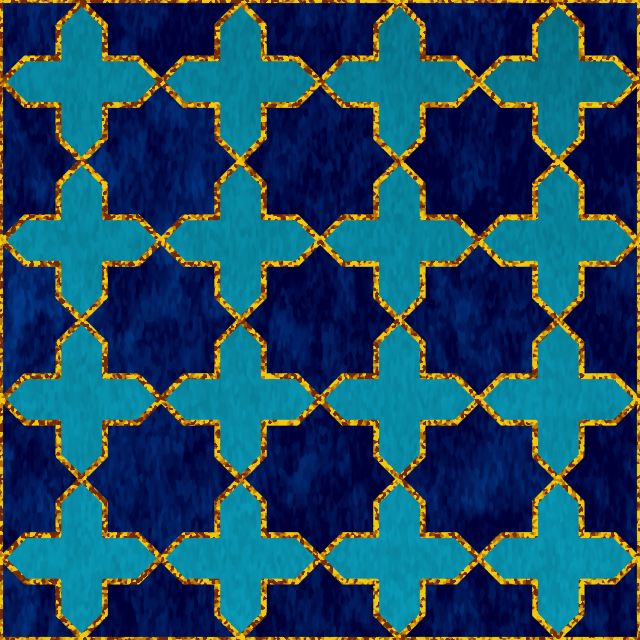
Give the GLSL for this pattern, as a three.js fragment shader.

```glsl
// Star-and-cross tiling: a 4 by 4 grid of teal pointed crosses leaving navy
// eight-pointed stars between them, all outlined in grainy gold. Each cell is
// folded to one octant for its outline; cellular noise supplies all the wear.
varying vec2 vUv;

const float REPEATS = 4.0;
const float MARGIN = 0.0035;      // canvas units
const float FRAME_WIDTH = 0.0048; // canvas units
const float LINE_WIDTH = 0.0092;  // canvas units
const float EDGE_SOFT = 0.0011;   // canvas units, half the smoothed edge
const float ARM = 0.1464;         // half width of a cross arm, cell units
const float TIP = 0.5;            // reach of a cross arm, cell units

const vec3 TEAL = vec3(0.03, 0.52, 0.62);
const vec3 NAVY_DARK = vec3(0.0, 0.0, 0.22);
const vec3 NAVY_LIGHT = vec3(0.01, 0.25, 0.56);
const vec3 GOLD_DARK = vec3(0.46, 0.16, 0.0);
const vec3 GOLD_MID = vec3(0.76, 0.48, 0.01);
const vec3 GOLD_LIGHT = vec3(0.94, 0.79, 0.05);

const vec2 GRAIN_SCALE = vec2(215.0);
const vec2 STREAK_SCALE = vec2(190.0, 75.0);
const vec2 PATCH_SCALE = vec2(38.0, 20.0);

vec2 hash2(vec2 p) {
  vec3 q = fract(p.xyx * vec3(0.1031, 0.1030, 0.0973));
  q += dot(q, q.yzx + 33.33);
  return fract((q.xx + q.yz) * q.zy);
}

// Cellular noise whose random cell values blend smoothly by seed distance.
float cellNoise(vec2 p) {
  vec2 cell = floor(p);
  float total = 0.0;
  float weights = 0.0;
  for (int j = -1; j <= 1; j++) {
    for (int i = -1; i <= 1; i++) {
      vec2 id = cell + vec2(float(i), float(j));
      vec2 seed = hash2(id + 17.0);
      vec2 offset = id + seed - p;
      float w = exp(-9.0 * dot(offset, offset));
      total += w * hash2(id + 71.0).x;
      weights += w;
    }
  }
  return total / weights;
}

float segmentDistance(vec2 p, vec2 a, vec2 b) {
  vec2 ab = b - a;
  float t = clamp(dot(p - a, ab) / dot(ab, ab), 0.0, 1.0);
  return length(p - a - t * ab);
}

// Signed distance to a pointed cross, negative inside.
float crossDistance(vec2 p) {
  p = abs(p);
  p = vec2(max(p.x, p.y), min(p.x, p.y));
  vec2 shoulder = vec2(TIP - ARM, ARM);
  float d = min(segmentDistance(p, vec2(ARM), shoulder),
                segmentDistance(p, shoulder, vec2(TIP, 0.0)));
  bool inside = p.y < ARM && p.x + p.y < TIP;
  return inside ? -d : d;
}

vec3 goldColor(vec2 uv, float grain) {
  float t = smoothstep(0.14, 0.84, grain + 0.16 * (uv.x - 0.5));
  vec3 low = mix(GOLD_DARK, GOLD_MID, smoothstep(0.0, 0.5, t));
  return mix(low, GOLD_LIGHT, smoothstep(0.45, 1.0, t));
}

vec3 navyColor(vec2 uv, vec2 grid, float streak, float blotch) {
  // Each star has its own depth and is clearest at its centre.
  vec2 starId = floor(grid + 0.5);
  float centre = 1.0 - smoothstep(0.05, 0.5, length(grid - starId));
  float tint = 0.22 * (hash2(starId + 5.0).x - 0.5) - 0.14 * (uv.x - 0.5);
  float clouds = 0.05 * sin(uv.x * 19.0 + 2.0 * sin(uv.y * 13.0));
  float t = 0.22 + tint + clouds + 0.1 * centre
          + 0.42 * (streak - 0.5) + 0.5 * (blotch - 0.5);
  return mix(NAVY_DARK, NAVY_LIGHT, clamp(t, 0.0, 1.0));
}

vec3 tealColor(vec2 uv, float streak, float blotch) {
  float cornerShade = uv.x * uv.x * pow(uv.y, 4.0);
  float light = 1.09 - 0.12 * uv.y - 0.22 * cornerShade;
  light += 0.13 * (streak - 0.5) + 0.05 * (blotch - 0.5);
  return TEAL * light;
}

void main() {
  vec2 uv = vUv;
  float cellSize = (1.0 - 2.0 * MARGIN) / REPEATS;
  vec2 grid = (uv - MARGIN) / cellSize;

  // Shapes, measured in canvas units
  float d = crossDistance(fract(grid) - 0.5) * cellSize;
  vec2 toEdge = min(uv, 1.0 - uv);
  float frame = min(toEdge.x, toEdge.y) - FRAME_WIDTH;
  float line = min(abs(d) - 0.5 * LINE_WIDTH, frame);

  // Surface wear
  float grain = cellNoise(uv * GRAIN_SCALE);
  float streak = cellNoise(uv * STREAK_SCALE + 40.0);
  float blotch = cellNoise(uv * PATCH_SCALE + 90.0);

  // Fill, then outline
  vec3 color = mix(tealColor(uv, streak, blotch),
                   navyColor(uv, grid, streak, blotch),
                   smoothstep(-EDGE_SOFT, EDGE_SOFT, d));
  color = mix(goldColor(uv, grain), color, smoothstep(-EDGE_SOFT, EDGE_SOFT, line));
  gl_FragColor = vec4(color, 1.0);
}
```
